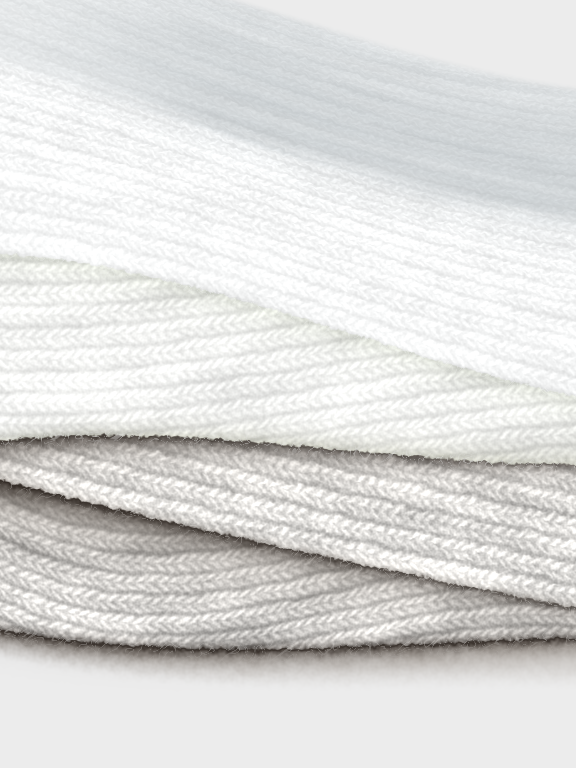
Reproduce this texture procedurally as a Shadertoy shader.

```glsl
// Stack of four folded ribbed knits, white to warm grey, on a pale floor.
const float TAU = 6.2831853;
const float WIDTH = 0.75;          // canvas width when its height is 1
const float STITCH = 0.0145;       // stitch length along a rib
const float EDGE_SOFT = 0.0016;
const float FUZZ = 0.0045;         // roughness of the fold edges

// Heights at four even steps from the left to the right side
const vec4 TOP_EDGE    = vec4(1.060, 1.015, 0.941, 0.885);
const vec4 SHADE_LINE  = vec4(0.918, 0.838, 0.760, 0.705);
const vec4 WHITE_EDGE  = vec4(0.670, 0.626, 0.552, 0.483);
const vec4 IVORY_EDGE  = vec4(0.426, 0.430, 0.409, 0.395);
const vec4 IVORY_RIB   = vec4(0.490, 0.502, 0.537, 0.562);
const vec4 PEARL_EDGE  = vec4(0.375, 0.314, 0.259, 0.208);
const vec4 STONE_EDGE  = vec4(0.180, 0.155, 0.159, 0.169);
const vec4 STONE_RIB   = vec4(0.232, 0.180, 0.232, 0.252);

const vec3 BACKDROP = vec3(0.926);
const vec3 WHITE = vec3(0.972, 0.976, 0.976);
const vec3 COOL_GREY = vec3(0.815, 0.833, 0.842);
const vec3 IVORY = vec3(0.958, 0.960, 0.953);
const vec3 PEARL = vec3(0.885, 0.878, 0.866);
const vec3 STONE = vec3(0.860, 0.853, 0.842);
const vec3 SHADOW = vec3(0.13, 0.10, 0.08);
const vec3 WARM_SHADE = vec3(0.58, 0.54, 0.50);

vec2 gradientAt(vec2 cell) {
    vec3 h = fract(cell.xyx * vec3(0.1031, 0.1030, 0.0973));
    h += dot(h, h.yzx + 33.33);
    float angle = TAU * fract((h.x + h.y) * h.z);
    return vec2(cos(angle), sin(angle));
}

float noise(vec2 p) {
    vec2 i = floor(p), f = p - i, e = vec2(0.0, 1.0);
    vec2 w = f * f * f * (f * (f * 6.0 - 15.0) + 10.0);
    float low = mix(dot(gradientAt(i), f), dot(gradientAt(i + e.yx), f - e.yx), w.x);
    float high = mix(dot(gradientAt(i + e), f - e), dot(gradientAt(i + e.yy), f - e.yy), w.x);
    return 1.4 * mix(low, high, w.y);
}

// Cubic curve through four evenly spaced heights
float curve(float x, vec4 h) {
    vec4 d = 3.0 * x / WIDTH - vec4(0.0, 1.0, 2.0, 3.0);
    return d.z * d.w * (h.y * d.x / 2.0 - h.x * d.y / 6.0)
         + d.x * d.y * (h.w * d.z / 6.0 - h.z * d.w / 2.0);
}

// Relief of herringbone ribs: st.x runs along a rib, st.y across it
float knit(vec2 st, float pitch) {
    float row = st.y / pitch;
    float side = fract(row) - 0.5;
    float arm = 2.0 * abs(side);
    float phase = st.x / STITCH - 1.15 * arm + 0.37 * floor(row);
    float strand = 0.5 + 0.5 * cos(TAU * phase);
    float groove = 1.0 - smoothstep(0.55, 1.0, arm);
    float seam = smoothstep(0.0, 0.25, arm);
    float lit = mix(0.75, 1.0, smoothstep(-0.1, 0.1, side));
    return groove * (0.4 + 0.6 * strand) * mix(0.65, 1.0, seam) * lit;
}

vec3 fabric(vec3 tint, vec2 p, float across, float pitch, float contrast) {
    vec2 st = vec2(p.x, across) + 0.003 * vec2(noise(p * 42.0), noise(p * 30.0 + 9.0));
    float grain = 0.6 * noise(p * 150.0) + 0.4 * noise(p * 310.0);
    float streak = noise(vec2(p.x * 5.0, across * 32.0)) + 0.5 * noise(p * 26.0);
    return tint * (1.0 + contrast * (knit(st, pitch) - 0.45 + 0.55 * grain + 0.4 * streak));
}

float cover(float d) { return smoothstep(-EDGE_SOFT, EDGE_SOFT, d); }

float contact(float gap, float reach) { return exp(-max(gap, 0.0) / reach); }

// Loose curly fibres near a fold edge
float fibres(vec2 p, float d) {
    vec2 q = p * vec2(62.0, 85.0) + 1.8 * noise(p * 48.0);
    float thread = 1.0 - smoothstep(0.02, 0.11, abs(noise(q)));
    return thread * exp(-abs(d) / 0.008);
}

void mainImage(out vec4 fragColor, in vec2 fragCoord) {
    vec2 uv = fragCoord / iResolution.xy;
    vec2 p = uv * vec2(WIDTH, 1.0);
    float rough = FUZZ * (0.6 * noise(p * 85.0) + 0.4 * noise(p * 210.0));
    float white = p.y - curve(p.x, WHITE_EDGE) + rough;
    float ivory = p.y - curve(p.x, IVORY_EDGE) + rough;
    float pearl = p.y - curve(p.x, PEARL_EDGE) + rough;
    float stone = p.y - curve(p.x, STONE_EDGE) + rough;

    // Floor with a warm shadow, darkest at the contact line
    float floorShade = 1.0 - smoothstep(0.0, mix(0.040, 0.070, uv.x), -stone);
    vec3 color = mix(BACKDROP, WARM_SHADE, 0.6 * floorShade * (1.0 + 0.2 * noise(p * vec2(14.0, 40.0))));
    color = mix(color, SHADOW, 0.95 * contact(-stone, mix(0.010, 0.008, uv.x)));

    // Stone knit, lowest
    float stoneRib = p.y - mix(curve(p.x, STONE_RIB), curve(p.x, STONE_EDGE), 0.2);
    vec3 layer = fabric(STONE, p, stoneRib, 0.0265, 0.36);
    layer = mix(layer, WARM_SHADE * 0.85, mix(0.72, 0.25, uv.x) * contact(-pearl, 0.055));
    layer = mix(layer, SHADOW, mix(0.95, 0.72, uv.x) * contact(-pearl, mix(0.015, 0.007, uv.x)));
    layer = mix(layer, SHADOW, 0.65 * contact(stone, 0.007));
    color = mix(color, layer, cover(stone));
    color = mix(color, STONE, 0.35 * fibres(p, stone));

    // Pearl knit
    layer = fabric(PEARL, p, pearl, 0.0300, 0.33);
    layer = mix(layer, WARM_SHADE, mix(0.4, 0.15, uv.x) * contact(-ivory, 0.035));
    layer = mix(layer, SHADOW, mix(0.88, 0.66, uv.x) * contact(-ivory, mix(0.015, 0.007, uv.x)));
    layer = mix(layer, WARM_SHADE, 0.35 * contact(pearl, 0.006));
    color = mix(color, layer, cover(pearl));
    color = mix(color, PEARL, 0.4 * fibres(p + 3.0, pearl));

    // Ivory knit
    float ivoryRib = p.y - curve(p.x, IVORY_RIB);
    layer = fabric(IVORY, p, ivoryRib, 0.0285, 0.14);
    layer *= 1.0 - vec3(0.11, 0.10, 0.13) * contact(-white, 0.022);
    layer *= 1.0 - vec3(0.17, 0.17, 0.21) * contact(ivory, mix(0.008, 0.020, uv.x));
    color = mix(color, layer, cover(ivory));
    color = mix(color, IVORY * 0.92, 0.55 * fibres(p + 7.0, ivory));

    // White knit, turning to cool shade and losing focus toward the top
    float shadeLine = curve(p.x, SHADE_LINE);
    float top = curve(p.x, TOP_EDGE) - p.y;
    float rise = white / (shadeLine - curve(p.x, WHITE_EDGE));
    float across = 0.22 * rise * (1.0 + 0.45 * rise);
    float climb = p.y - shadeLine + 0.008 * noise(vec2(p.x * 8.0, across * 60.0));
    float shade = 0.55 * smoothstep(-0.012, 0.018, climb) + 0.45 * smoothstep(-0.075, 0.045, climb);
    float depth = mix(0.5, 1.0, smoothstep(0.0, 0.32, p.x)) * mix(0.72, 1.0, smoothstep(0.0, 0.11, top));
    depth *= 1.0 + 0.18 * noise(vec2(p.x * 5.0, across * 28.0));
    layer = mix(WHITE, COOL_GREY, shade * depth);
    layer = fabric(layer, p, across, 0.0300, mix(0.100, 0.045, shade));
    layer *= 1.0 - 0.035 * contact(white, 0.006);
    color = mix(color, layer, cover(white));
    color = mix(color, WHITE, 0.3 * fibres(p + 11.0, white));
    color = mix(color, BACKDROP, 1.0 - smoothstep(-0.006, 0.008, top));

    fragColor = vec4(clamp(color, 0.0, 1.0), 1.0);
}
```
